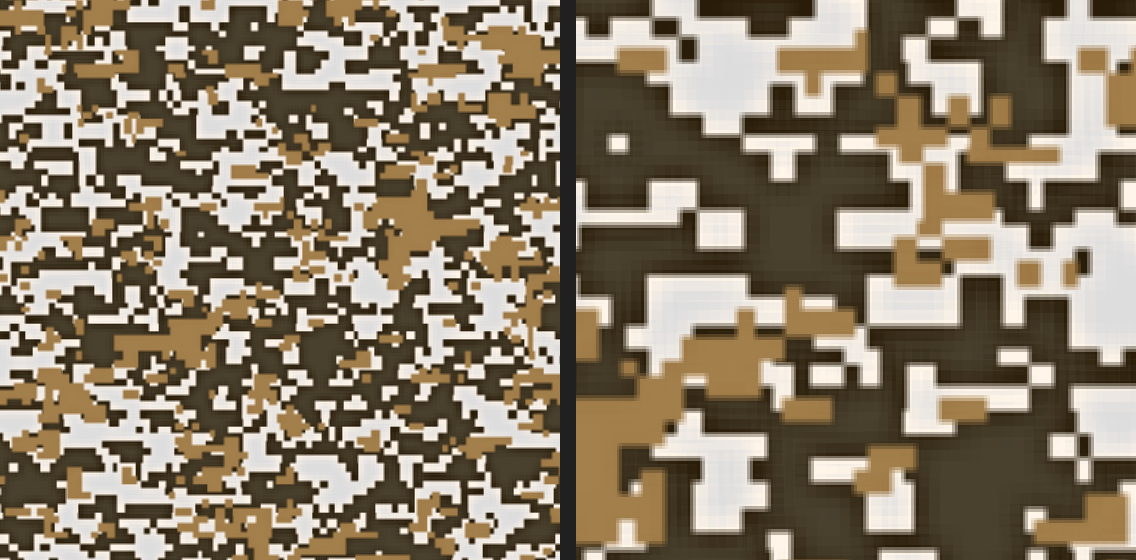
Left, the full canvas; right, a detail of the centre.
Give the GLSL for this pattern, as a Shadertoy shader.

```glsl
// Draws a blocky digital camouflage in dark brown, tan and off-white with soft halos.

// Each ink has a colour for wide interiors and one beside contrasting inks.
const vec3 DARK_INNER  = vec3(0.285, 0.25, 0.18);
const vec3 DARK_EDGE   = vec3(0.16, 0.11, 0.03);
const vec3 TAN_INNER   = vec3(0.64, 0.50, 0.30);
const vec3 TAN_EDGE    = vec3(0.60, 0.45, 0.24);
const vec3 WHITE_INNER = vec3(0.865, 0.865, 0.87);
const vec3 WHITE_EDGE  = vec3(1.0, 0.96, 0.91);
const vec3 INK_TONE    = vec3(0.15, 0.48, 0.92);  // dark, tan, white

const float CELLS       = 72.0;               // blocks across the canvas
const float JITTER      = 0.5;                // irregularity of block sizes
const vec2  WHITE_FREQ  = vec2(33.0, 47.0);   // flecks, wider than tall
const vec2  TAN_FREQ    = vec2(21.0, 33.0);   // larger patches
const vec2  DRIFT_FREQ  = vec2(8.0, 11.0);    // slow change of density
const vec3  WHITE_MIX   = vec3(0.65, 0.09, 0.26);  // flecks, drift, scatter
const vec3  TAN_MIX     = vec3(0.58, 0.24, 0.18);
const float WHITE_LEVEL = 0.515;
const float TAN_LEVEL   = 0.634;
const float EDGE_BLUR   = 0.0017;             // softness of block edges
const float HALO_STEP   = 0.0062;             // spacing of the halo samples
const float HALO_GAIN   = 2.2;

float hash(vec2 p) {
    return fract(sin(dot(p, vec2(127.1, 311.7))) * 43758.5453);
}

float valueNoise(vec2 p) {
    vec2 i = floor(p);
    vec2 f = fract(p);
    f = f * f * (3.0 - 2.0 * f);
    float low  = mix(hash(i), hash(i + vec2(1.0, 0.0)), f.x);
    float high = mix(hash(i + vec2(0.0, 1.0)), hash(i + 1.0), f.x);
    return mix(low, high, f.y);
}

// Index of the interval around x on a line with jittered divisions.
float jitteredIndex(float x, float seed) {
    float i = floor(x);
    return i - step(x, i + JITTER * hash(vec2(i, seed)));
}

// Block that holds p; columns change their divisions every few rows.
vec2 blockId(vec2 p) {
    vec2 g = p * CELLS;
    float row = jitteredIndex(g.y, 91.0);
    return vec2(jitteredIndex(g.x, floor(row / 3.0) + 17.0), row);
}

// Blocky field: patches, slow drift and a little scatter per block.
float blockField(vec2 p, vec2 freq, vec3 parts, float seed) {
    vec2 id = blockId(p);
    vec2 centre = (id + 0.5 + 0.5 * JITTER) / CELLS;
    return dot(parts, vec3(valueNoise(centre * freq + seed),
                           valueNoise(centre * DRIFT_FREQ + seed * 1.7),
                           hash(id + seed * 2.3)));
}

// Selects one ink at p as a mask of (dark, tan, white).
vec3 inkMask(vec2 p) {
    vec2 halfBlock = vec2(0.5 / CELLS);
    if (blockField(p + halfBlock, TAN_FREQ, TAN_MIX, 53.0) > TAN_LEVEL)
        return vec3(0.0, 1.0, 0.0);
    float white = step(WHITE_LEVEL, blockField(p, WHITE_FREQ, WHITE_MIX, 11.0));
    return vec3(1.0 - white, 0.0, white);
}

// Gaussian mean of the tone around p.
float surroundingTone(vec2 p) {
    float sum = 0.0;
    float total = 0.0;
    for (int y = 0; y < 6; y++) {
        for (int x = 0; x < 6; x++) {
            vec2 o = vec2(float(x), float(y)) - 2.5;
            float weight = exp(-0.16 * dot(o, o));
            sum += weight * dot(inkMask(p + o * HALO_STEP), INK_TONE);
            total += weight;
        }
    }
    return sum / total;
}

void mainImage(out vec4 fragColor, in vec2 fragCoord) {
    vec2 p = fragCoord / iResolution.y;

    // Smoothed share of each ink
    vec3 cover = vec3(0.0);
    for (int y = -1; y <= 1; y++)
        for (int x = -1; x <= 1; x++)
            cover += inkMask(p + vec2(float(x), float(y)) * EDGE_BLUR) / 9.0;

    // Inks gain contrast where the surroundings differ in tone
    vec3 halo = clamp(abs(INK_TONE - surroundingTone(p)) * HALO_GAIN, 0.0, 1.0);
    vec3 colour = cover.x * mix(DARK_INNER, DARK_EDGE, halo.x)
                + cover.y * mix(TAN_INNER, TAN_EDGE, halo.y)
                + cover.z * mix(WHITE_INNER, WHITE_EDGE, halo.z);

    fragColor = vec4(colour, 1.0);
}
```
